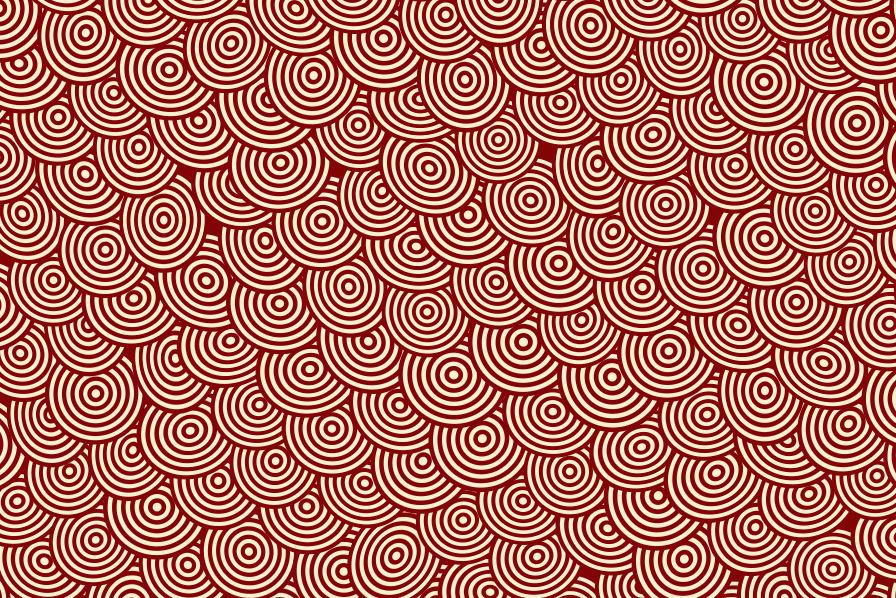
Give the GLSL for this pattern, as a WebGL 1 fragment shader.

```glsl
precision highp float;
// Overlapping ringed scales: slightly squashed discs on a tilted brick lattice,
// each filled with concentric cream and crimson bands. Rows are painted from
// the bottom up, so that every scale hides the top of those beneath it.

uniform vec2 u_resolution;

const float CELLS_ACROSS = 9.54;
const float RINGS = 6.0;
const vec3 CRIMSON = vec3(0.51, 0.015, 0.02);
const vec3 CREAM = vec3(0.99, 0.94, 0.82);

// Four random values per cell
vec4 hash4(vec2 cell) {
    vec4 h = fract(cell.xyxy * vec4(0.1031, 0.1030, 0.0973, 0.1099) + 0.37);
    h += dot(h, h.wzxy + 33.33);
    return fract((h.xxyz + h.yzzw) * h.zywx);
}

vec2 rotate(vec2 p, float angle) {
    float c = cos(angle), s = sin(angle);
    return vec2(c * p.x + s * p.y, c * p.y - s * p.x);
}

// Paints one scale over the colour beneath it
vec3 paintScale(vec3 under, vec2 offset, vec2 cell, float pixel) {
    vec4 shape = hash4(cell + 61.0);
    vec2 radii = 0.465 + 0.13 * shape.xy;
    vec2 local = rotate(offset, 3.14159 * shape.z) / radii;
    float t = RINGS * length(local);
    float width = pixel * RINGS / (0.5 * (radii.x + radii.y));

    // Cream fills the first half of each ring; the centre is a solid dot
    float band = abs(fract(max(t, 0.25) + 0.25) - 0.5);
    float cream = clamp((0.245 - band) / width + 0.5, 0.0, 1.0);
    cream *= step(t, RINGS - 0.25);
    float cover = clamp((RINGS - t) / width + 0.5, 0.0, 1.0);
    return mix(under, mix(CRIMSON, CREAM, cream), cover);
}

void main() {
    float pixel = CELLS_ACROSS / u_resolution.x;
    vec2 p = (gl_FragCoord.xy - 0.5 * u_resolution) * pixel;

    // Lattice space: y runs down, rows half a cell apart
    p = rotate(vec2(p.x, -p.y), 0.355) + vec2(0.079, 0.815);
    float nearestRow = floor(2.0 * p.y + 0.5);

    vec3 color = CRIMSON;
    for (int j = 2; j >= -2; j--) {
        float row = nearestRow + float(j);
        float shift = 0.5 * mod(row, 2.0);
        float nearestColumn = floor(p.x - shift + 0.5);
        for (int i = -1; i <= 1; i++) {
            vec2 cell = vec2(nearestColumn + float(i), row);
            vec2 jitter = 0.2 * (hash4(cell + 17.0).xy - 0.5);
            vec2 center = vec2(cell.x + shift, 0.5 * row) + jitter;
            color = paintScale(color, p - center, cell, pixel);
        }
    }
    gl_FragColor = vec4(color, 1.0);
}
```
